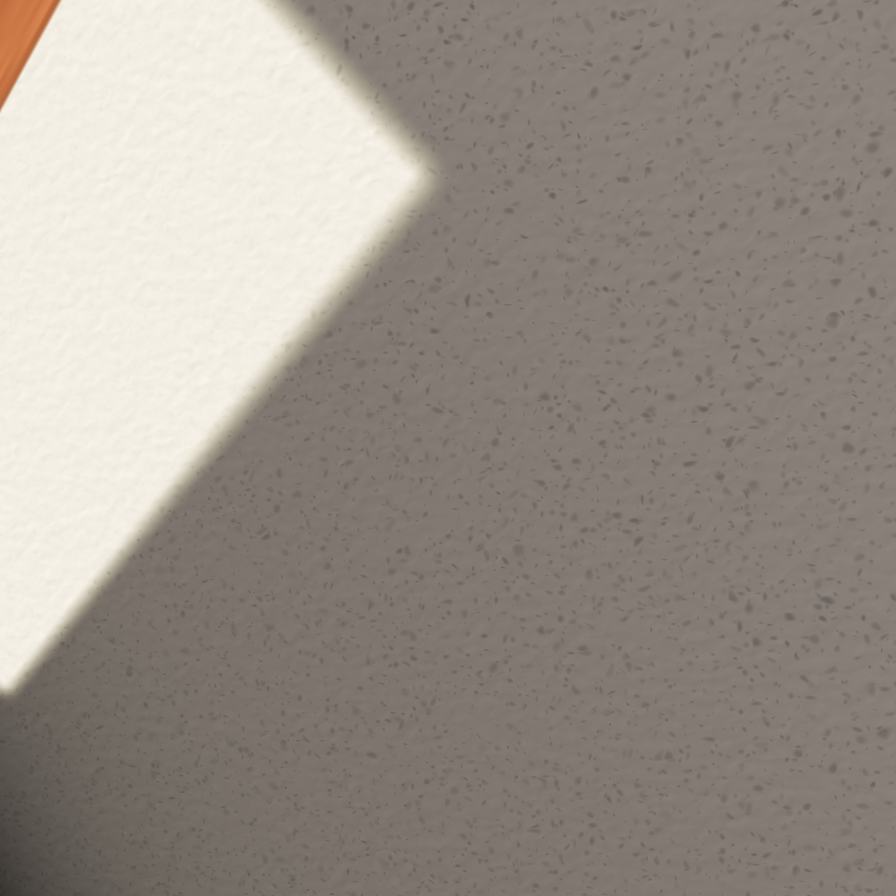
A Shadertoy shader for this texture:

```glsl
// Draws a shaded stucco wall with a soft patch of sunlight and a wooden corner.

float hash(vec2 p) {
    return fract(sin(dot(p, vec2(127.1, 311.7))) * 43758.5453);
}

float valueNoise(vec2 p) {
    vec2 cell = floor(p), f = fract(p);
    f = f * f * (3.0 - 2.0 * f);
    float low = mix(hash(cell), hash(cell + vec2(1.0, 0.0)), f.x);
    float high = mix(hash(cell + vec2(0.0, 1.0)), hash(cell + 1.0), f.x);
    return mix(low, high, f.y);
}

mat2 rotate(float angle) {
    float c = cos(angle), s = sin(angle);
    return mat2(c, s, -s, c);
}

// Signed distance to a line; positive on the side the normal points to.
float halfPlane(vec2 p, vec2 point, vec2 normal) {
    return dot(p - point, normalize(normal));
}

float softInside(float d, float width) {
    return 1.0 - smoothstep(-width, width, d);
}

// Scattered oval pits, one candidate per cell, with random size and depth.
float pits(vec2 p, float scale, float density, float seed) {
    vec2 q = p * scale;
    vec2 home = floor(q);
    float depth = 0.0;
    for (int y = -1; y <= 1; y++) {
        for (int x = -1; x <= 1; x++) {
            vec2 cell = home + vec2(x, y);
            vec2 key = cell + seed;
            vec2 center = cell + vec2(hash(key), hash(key + 37.2));
            float angle = -0.8 + 1.8 * (hash(key + 71.9) - 0.5);
            vec2 d = (q - center) * rotate(angle);
            d.y *= 1.2 + 0.9 * hash(key + 13.4);
            float radius = mix(0.2, 0.48, hash(key + 5.7));
            float present = step(hash(key + 91.3), density);
            float strength = mix(0.35, 1.0, hash(key + 53.1));
            float pit = 1.0 - smoothstep(radius * 0.2, radius, length(d));
            depth = max(depth, present * strength * pit);
        }
    }
    return depth;
}

// Fine plaster bumps, lit from the upper left.
float relief(vec2 p, float scale) {
    vec2 q = rotate(0.7) * p * scale;
    return valueNoise(q) - valueNoise(q + vec2(0.55, -0.3));
}

// Sunlit quadrilateral whose penumbra widens away from the lower corner.
float sunPatch(vec2 p) {
    float blur = mix(0.013, 0.025, smoothstep(0.2, 0.8, p.y));
    float lower = halfPlane(p, vec2(0.487, 0.805), vec2(0.773, -0.635));
    float upper = halfPlane(p, vec2(0.487, 0.805), vec2(0.739, 0.674));
    float foot = halfPlane(p, vec2(0.005, 0.226), vec2(-0.5, -0.86));
    return softInside(lower, blur) * softInside(upper, blur) * softInside(foot, 0.012);
}

vec3 wood(vec2 p, float edgeDistance) {
    float along = dot(p, vec2(0.481, 0.877));
    float grain = valueNoise(vec2(edgeDistance * 210.0, along * 9.0));
    vec3 color = mix(vec3(0.74, 0.41, 0.23), vec3(0.87, 0.54, 0.33), grain);
    return color * mix(0.88, 1.0, smoothstep(0.0, 0.012, -edgeDistance));
}

vec3 shadedWall(vec2 p) {
    float rise = smoothstep(0.0, 1.1, 0.65 * p.x + 0.45 * p.y);
    vec3 color = mix(vec3(0.475, 0.445, 0.415), vec3(0.545, 0.51, 0.485), rise);
    float corner = exp(-9.0 * p.x - 5.0 * p.y);
    return color * (1.0 - 0.55 * corner);
}

void mainImage(out vec4 fragColor, in vec2 fragCoord) {
    vec2 p = fragCoord / iResolution.xy;

    // Texture shrinks gently toward the lower left.
    vec2 surface = p / (0.76 + 0.2 * p.x + 0.12 * p.y);
    vec2 wobble = vec2(valueNoise(surface * 90.0), valueNoise(surface * 90.0 + 40.0));
    surface += 0.006 * (wobble - 0.5);

    // Large pits gather in loose clusters; small ones fill between them.
    float cluster = mix(0.55, 1.0, valueNoise(surface * 16.0));
    float nearness = mix(0.55, 1.0, smoothstep(0.1, 1.0, 0.6 * p.x + 0.5 * p.y));
    float largePits = pits(surface, 54.0, 0.55, 3.0) * cluster * nearness;
    float smallPits = pits(surface, 88.0, 0.5, 19.0) * 0.6;
    float pitDepth = max(largePits, smallPits);
    float bumps = relief(surface, 105.0) + 0.5 * relief(surface, 190.0);

    vec3 shade = shadedWall(p);
    shade *= 1.0 - 0.25 * pitDepth;
    shade += 0.022 * bumps;

    vec3 sunlit = vec3(0.955, 0.935, 0.893);
    sunlit += 0.028 * bumps - vec3(0.025, 0.03, 0.035) * pitDepth;

    // Pits stay shadowed a little longer across the penumbra.
    float sun = sunPatch(p);
    sun = clamp(sun - 0.35 * pitDepth * sun * (1.0 - sun), 0.0, 1.0);
    vec3 color = mix(shade, sunlit, sun);
    color -= vec3(0.01, 0.015, 0.05) * 4.0 * sun * (1.0 - sun);

    // Wooden strip crossing the upper left corner.
    float woodEdge = halfPlane(p, vec2(0.068, 1.0), vec2(0.877, -0.481));
    color = mix(color, wood(p, woodEdge), softInside(woodEdge, 0.0025));

    fragColor = vec4(clamp(color, 0.0, 1.0), 1.0);
}
```
